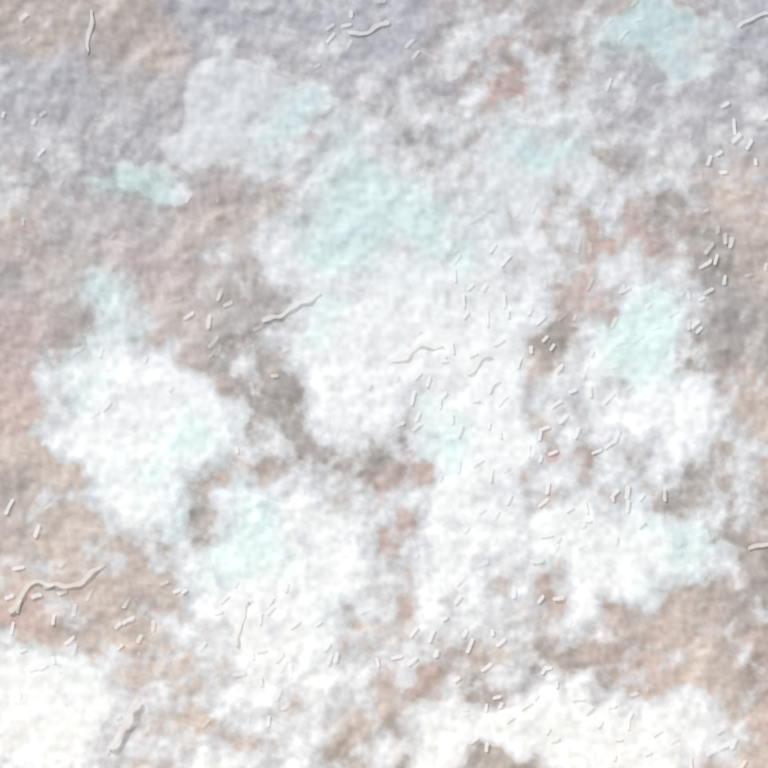
Write a Shadertoy shader that draws this texture.

```glsl
// Weathered plaster: pale worn patches over taupe and rosy ground, with flakes and curled ridges.
#define RELIEF 0.42
#define RELIEF_SCALE 30.0
#define PATCH_GAIN 0.56
#define BASE_COVER 0.27
#define EDGE_WARP 0.10
#define FLAKE_CELLS 42.0
#define FLAKE_SHARE 0.42
#define RIDGE_CELLS 5.0
#define RIDGE_SHARE 0.30

const vec3 TAUPE    = vec3(0.69, 0.665, 0.65);
const vec3 BEIGE    = vec3(0.82, 0.77, 0.74);
const vec3 ROSE     = vec3(0.82, 0.73, 0.71);
const vec3 LAVENDER = vec3(0.75, 0.75, 0.775);
const vec3 PALE     = vec3(0.84, 0.84, 0.845);
const vec3 MIST     = vec3(0.89, 0.90, 0.915);
const vec3 WHITE    = vec3(0.965, 0.975, 0.975);

// Worn patches: centre x, y and radii x, y
const vec4 PATCHES[12] = vec4[12](
    vec4(.17, .46, .10, .14), vec4(.37, .24, .11, .12), vec4(.62, .45, .08, .21),
    vec4(.48, .62, .09, .17), vec4(.69, .75, .06, .08), vec4(.86, .52, .05, .11),
    vec4(.76, .29, .17, .06), vec4(.20, .77, .06, .04), vec4(.31, .84, .10, .04),
    vec4(.08, .10, .07, .09), vec4(.75, .05, .20, .05), vec4(.85, .95, .08, .05));

float hash(vec2 p) {
    vec3 q = fract(vec3(p.xyx) * 0.1031);
    q += dot(q, q.yzx + 33.33);
    return fract((q.x + q.y) * q.z);
}

float noise(vec2 p) {
    vec2 i = floor(p), f = fract(p);
    f = f * f * (3.0 - 2.0 * f);
    return mix(mix(hash(i), hash(i + vec2(1, 0)), f.x),
               mix(hash(i + vec2(0, 1)), hash(i + vec2(1, 1)), f.x), f.y);
}

float fbm(vec2 p) {
    float sum = 0.0, amp = 0.53;
    for (int i = 0; i < 4; i++) {
        sum += amp * noise(p);
        p = mat2(1.6, 1.2, -1.2, 1.6) * p + 17.3;
        amp *= 0.5;
    }
    return sum;
}

// Strongest patch at p, fading softly past its rim
float patchField(vec2 p) {
    float field = 0.0;
    for (int i = 0; i < 12; i++) {
        float d = length((p - PATCHES[i].xy) / PATCHES[i].zw);
        field = max(field, smoothstep(1.45, 0.65, d));
    }
    return field;
}

// Scattered rounded strokes, one per chosen cell; size is half length and radius
float strokes(vec2 p, float share, vec2 size, float seed) {
    vec2 cell = floor(p);
    float ink = 0.0;
    for (int y = -1; y <= 1; y++)
    for (int x = -1; x <= 1; x++) {
        vec2 id = cell + vec2(x, y), key = id + seed;
        if (hash(key + 50.0) > share) continue;
        vec2 q = p - id - vec2(hash(key), hash(key + 90.0));
        float angle = mix(0.2, 1.7, hash(key + 140.0));
        vec2 axis = vec2(cos(angle), sin(angle));
        float reach = size.x * mix(0.3, 1.0, hash(key + 200.0));
        q -= axis * clamp(dot(q, axis), -reach, reach);
        ink = max(ink, smoothstep(size.y * 1.4, size.y * 0.4, length(q)));
    }
    return ink;
}

void mainImage(out vec4 fragColor, in vec2 fragCoord) {
    vec2 p = fragCoord / iResolution.xy;
    vec2 wobble = vec2(fbm(p * 11.0), fbm(p * 11.0 + 40.0)) - 0.5;
    float broad = fbm(p * 5.0 + 8.0) - 0.5;
    float grain = fbm(p * 34.0 + 3.0) - 0.5;
    float top = smoothstep(0.4, 1.0, p.y);
    float bottom = smoothstep(0.4, 0.0, p.y);

    // Worn cover
    float worn = patchField(p + wobble * EDGE_WARP * 1.6);
    float field = BASE_COVER + PATCH_GAIN * worn + 0.75 * broad + 0.85 * grain
                + 0.10 * bottom - 0.10 * top;
    float cover = smoothstep(0.0, 0.85, field);

    // Ground
    vec3 ground = mix(TAUPE, BEIGE, smoothstep(0.3, 0.7, fbm(p * 9.0 + 21.0)));
    ground = mix(ground, ROSE, 0.7 * smoothstep(0.48, 0.7, fbm(p * 6.0 + 61.0)));
    ground = mix(ground, LAVENDER, top * smoothstep(0.3, 0.6, fbm(p * 7.0 + 33.0)));

    // Pale layers, greyer towards the top
    vec3 crest = mix(WHITE, MIST * 0.96, top);
    vec3 color = mix(ground, PALE, smoothstep(0.1, 0.5, cover));
    color = mix(color, MIST, smoothstep(0.4, 0.75, cover) * (1.0 - 0.4 * top));
    color = mix(color, crest, smoothstep(0.7, 1.0, cover));
    float mint = worn * smoothstep(0.47, 0.65, fbm(p * 7.0 + 77.0)) * smoothstep(0.0, 0.4, p.y);
    color += mint * vec3(-0.055, 0.005, -0.005);

    // Relief lit from the upper left
    vec2 lean = vec2(-0.0028, 0.0028);
    float slope = fbm((p - lean) * RELIEF_SCALE) - fbm((p + lean) * RELIEF_SCALE);
    color += RELIEF * slope * mix(1.0, 0.6, worn);
    color += 0.07 * (noise(p * 120.0) - 0.5);

    // Flakes gather in clusters, each with a dim lower edge
    float cluster = smoothstep(0.46, 0.62, fbm(p * 6.0 + 91.0));
    vec2 crooked = p + wobble * 0.025;
    vec2 flakeSize = vec2(0.30, 0.11);
    float flake = strokes(crooked * FLAKE_CELLS, FLAKE_SHARE, flakeSize, 5.0);
    float flakeShade = strokes((crooked + lean) * FLAKE_CELLS, FLAKE_SHARE, flakeSize, 5.0);
    color -= 0.10 * cluster * flakeShade * (1.0 - flake);
    color = mix(color, vec3(0.97), 0.75 * cluster * flake);

    // Sparse curled ridges
    vec2 curled = (p + wobble * 0.09) * RIDGE_CELLS;
    vec2 ridgeSize = vec2(0.26, 0.018);
    float ridge = strokes(curled, RIDGE_SHARE, ridgeSize, 12.0);
    float ridgeShade = strokes(curled + lean * RIDGE_CELLS * 1.4, RIDGE_SHARE, ridgeSize, 12.0);
    color -= 0.13 * ridgeShade * (1.0 - ridge);
    color = mix(color, vec3(0.95, 0.94, 0.93), 0.65 * ridge);

    // Warm glow below, cool dimness above
    color += bottom * vec3(0.025, 0.012, 0.0) - top * vec3(0.025, 0.022, 0.015);
    fragColor = vec4(clamp(color, 0.0, 1.0), 1.0);
}
```
